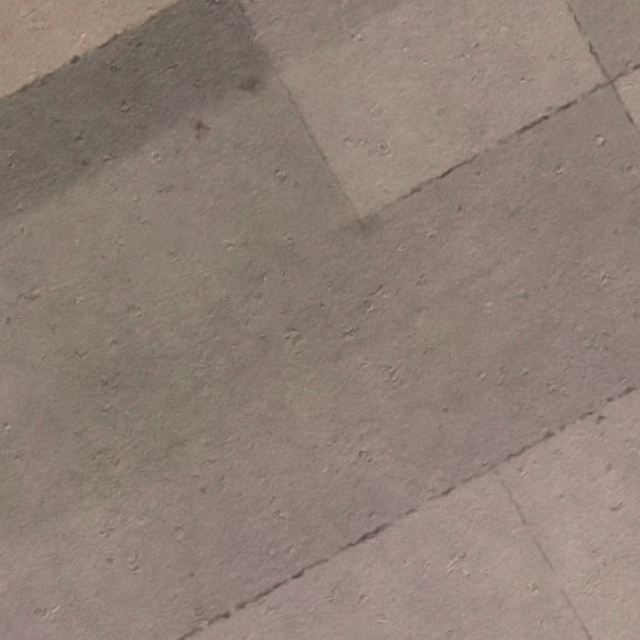
Reproduce this texture procedurally as a three.js fragment shader.

```glsl
varying vec2 vUv;

vec3 hash3(vec2 p) {
  vec3 q = fract(vec3(p.xyx) * vec3(0.1031, 0.1030, 0.0973));
  q += dot(q, q.yxz + 33.33);
  return fract((q.xxy + q.yzz) * q.zyx);
}

// Cellular noise: soft bumps of random sign around scattered points
float bumps(vec2 p) {
  vec2 cell = floor(p);
  float sum = 0.0;
  for (int y = -1; y <= 1; y++) {
    for (int x = -1; x <= 1; x++) {
      vec2 c = cell + vec2(float(x), float(y));
      vec3 h = hash3(c + 200.0);
      vec2 d = c + h.xy - p;
      sum += (h.z * 2.0 - 1.0) * exp(-4.0 * dot(d, d));
    }
  }
  return sum;
}

// Slanted relief: lit on one side and shaded on the other
float relief(vec2 p) {
  return bumps(p) - bumps(p + vec2(0.15, 0.5));
}

float edge(float a, float x, float soft) {
  return smoothstep(a - soft, a + soft, x);
}

float blot(vec2 p, vec2 size) {
  return exp(-dot(p / size, p / size));
}

void main() {
  vec2 uv = vUv;

  // Paving axes: u along the rows, v across them, with ragged edges
  vec2 rough = vec2(bumps(uv * 120.0), bumps(uv * 120.0 + 90.0));
  vec2 wander = vec2(bumps(uv * 40.0 + 11.0), bumps(uv * 40.0 + 57.0));
  vec2 slab = vec2(dot(uv, vec2(0.875, 0.485)), dot(uv, vec2(-0.485, 0.875)));
  slab += 0.0030 * rough + 0.0020 * wander;
  float u = slab.x;
  float v = slab.y;

  // Slab tones: each row holds left, middle and right values
  vec3 row = vec3(1.07, 1.08, 1.09);
  row = mix(row, vec3(0.98, 0.96, 0.99), edge(-0.136, v, 0.014));
  row = mix(row, vec3(0.93, 0.96, 1.09), edge(0.135, v, 0.045));
  row = mix(row, vec3(0.95, 1.06, 0.98), edge(0.300, v, 0.012));
  row = mix(row, vec3(0.79, 0.96, 0.98), edge(0.571, v, 0.026));
  row = mix(row, vec3(1.07, 1.04, 1.00), edge(0.736, v, 0.011));
  float crossSoft = mix(0.070, 0.016, smoothstep(0.22, 0.32, v));
  float tone = mix(row.x, row.y, edge(0.808, u, crossSoft));
  tone = mix(tone, row.z, edge(1.257, u, 0.010));

  // Broad stains and weathering
  tone += 0.024 * bumps(uv * 7.0) + 0.022 * bumps(uv * 15.0 + 40.0);
  tone += 0.026 * bumps(uv * 30.0 + 65.0) + 0.028 * bumps(uv * 55.0 + 85.0);
  tone += 0.06 * (1.0 - smoothstep(0.0, 0.4, length(uv - vec2(0.05, 0.05))));
  tone += 0.08 * (1.0 - smoothstep(0.0, 0.5, length(uv - vec2(0.95, 0.05))));

  vec3 color = vec3(0.570, 0.508, 0.474) * tone;
  float top = edge(0.736, v, 0.011);
  float olive = (1.0 - edge(0.808, u, 0.05)) * smoothstep(0.0, 0.25, v) * (1.0 - top);
  color += top * vec3(0.012, 0.0, -0.028);
  color += olive * vec3(-0.009, 0.001, -0.008);
  color += (1.0 - smoothstep(-0.15, 0.2, v)) * vec3(0.004, -0.003, 0.010);
  color += 0.007 * bumps(uv * 11.0 + 70.0) * vec3(0.5, -0.4, 1.0);

  // Dense slanted grain, warped so no single bump keeps its outline
  vec2 g = vec2(dot(uv, vec2(0.72, 0.69)), dot(uv, vec2(-0.69, 0.72)));
  g += 0.0030 * rough.yx + 0.0050 * wander;
  float fine = relief(g * vec2(150.0, 210.0));
  float coarse = relief(g * vec2(80.0, 120.0) + 30.0);
  float tiny = bumps(uv * 250.0) + bumps(uv * 330.0 + 17.0);
  float patchy = 0.85 + 0.6 * bumps(uv * 13.0 + 23.0);
  color += (0.027 * fine + 0.019 * coarse) * patchy + 0.018 * tiny;
  color += 0.011 * bumps(g * vec2(75.0, 95.0) + 130.0) * vec3(1.0, -0.6, 0.3);

  // Rare chips, where the relief deepens into a shadow and a lit rim
  float chipped = smoothstep(0.42, 0.80, bumps(uv * 48.0 + 140.0));
  color += chipped * (0.065 * fine + 0.055 * coarse - 0.010);

  // Joints between alternating wide and narrow rows
  float pos = mod(v - 0.300, 0.436);
  float wideGap = min(pos, 0.436 - pos);
  float narrowGap = abs(pos - 0.271);
  float faded = (1.0 - edge(0.808, u, 0.04)) * blot(vec2(v - 0.3, 0.0), vec2(0.05));
  float seam = 0.62 * (1.0 - smoothstep(0.0, 0.0065, wideGap)) * (1.0 - 0.9 * faded);
  float shown = 0.10 * edge(-0.1, v, 0.05);
  seam = max(seam, shown * (1.0 - smoothstep(0.0, 0.012, narrowGap)));

  // Cross joints on one shared spacing, lost in the middle rows
  float crossGap = abs(mod(u - 0.808 + 0.225, 0.449) - 0.225);
  float lost = 1.0 - 0.95 * edge(-0.13, v, 0.03) * (1.0 - edge(0.27, v, 0.04));
  float right = edge(1.1, u, 0.05);
  float crossFade = edge(0.6, u, 0.05) * mix(0.22 * lost, 0.50, right);
  seam = max(seam, crossFade * (1.0 - smoothstep(0.0, 0.006, crossGap)));
  float wear = 0.65 + 0.8 * bumps(uv * 45.0 + 15.0) + 0.7 * bumps(uv * 110.0 + 35.0);
  color = mix(color, vec3(0.31, 0.26, 0.23), clamp(seam * wear, 0.0, 0.85));

  // Dirt gathered in corners and gaps
  vec2 ragged = uv + 0.007 * rough + 0.004 * wander;
  float dirt = 0.55 * blot(ragged - vec2(0.39, 0.868), vec2(0.022, 0.011));
  dirt += 0.70 * blot(ragged - vec2(0.313, 0.802), vec2(0.010, 0.010));
  dirt += 0.30 * blot(ragged - vec2(0.57, 0.648), vec2(0.028, 0.015));
  dirt += 0.65 * blot(ragged - vec2(0.938, 0.345), vec2(0.007, 0.006));
  color = mix(color, vec3(0.28, 0.23, 0.20), clamp(dirt, 0.0, 0.8));

  gl_FragColor = vec4(clamp(color, 0.0, 1.0), 1.0);
}
```
